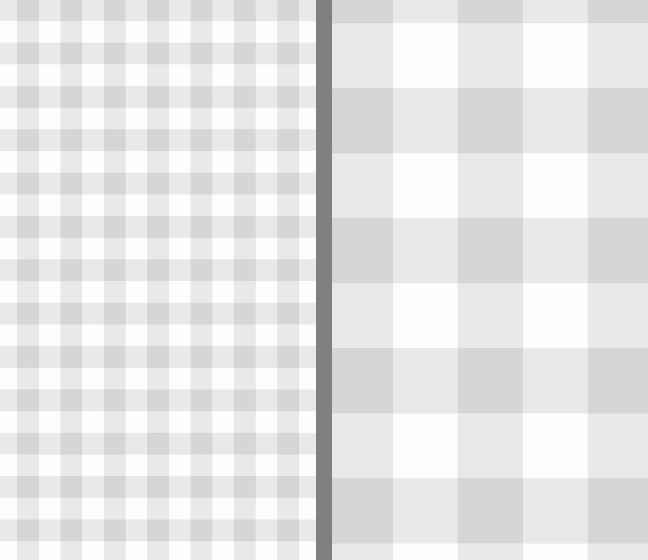
Left, the full canvas; right, a detail of the centre.
Write a Shadertoy shader that draws this pattern.

```glsl
#define PERIOD 0.1372               // one repeat, in canvas widths
#define ORIGIN vec2(0.0544, -0.0023) // first stripe edge from the top left
#define WHITE 0.992
#define STRIPE_SHADE 0.077
#define SEAM_WIDTH 0.009            // in repeats
#define SEAM_SHADE 0.032
#define THREAD_WIDTH 0.007
#define THREAD_SHADE 0.012
#define THREAD_SKIP 0.45

float hash(vec2 p) {
    vec3 q = fract(vec3(p.xyx) * 0.1031);
    q += dot(q, q.yzx + 33.33);
    return fract((q.x + q.y) * q.z);
}

// Antialiased line; a line thinner than a pixel fades instead of widening
float line(float dist, float width, float pixel) {
    float w = max(width, pixel);
    return (1.0 - smoothstep(0.5 * w - 0.5 * pixel, 0.5 * w + 0.5 * pixel, abs(dist))) * width / w;
}

// Faint seam whose strength varies from one square to the next
float seam(float edgeDist, vec2 segment, float pixel) {
    return line(edgeDist, SEAM_WIDTH, pixel) * hash(segment);
}

void mainImage(out vec4 fragColor, in vec2 fragCoord) {
    vec2 fromTop = vec2(fragCoord.x, iResolution.y - fragCoord.y) / iResolution.x;
    vec2 uv = (fromTop - ORIGIN) / PERIOD;
    float pixel = 1.0 / (iResolution.x * PERIOD);

    // Signed distance to the stripe edges, negative inside a stripe
    vec2 edge = abs(fract(uv + 0.25) - 0.5) - 0.25;
    vec2 stripe = 1.0 - smoothstep(-0.5 * pixel, 0.5 * pixel, edge);

    // Overlapping translucent stripes
    float tone = WHITE - STRIPE_SHADE * (stripe.x + stripe.y);

    // Uneven seams along the edges of the squares
    vec2 square = floor(uv * 2.0) + 40.0;
    vec2 nearestEdge = floor(uv * 2.0 + 0.5) + 40.0;
    float seams = max(seam(edge.x, vec2(nearestEdge.x, square.y), pixel),
                      seam(edge.y, vec2(square.x, nearestEdge.y) + 91.0, pixel));
    tone -= SEAM_SHADE * seams;

    // Ghost thread inset in some of the shaded squares
    float inset = mix(0.05, 0.12, hash(square + 17.0));
    float border = min(abs(edge.x), abs(edge.y));
    float strength = smoothstep(THREAD_SKIP, 1.0, hash(square + 53.0));
    float shaded = max(stripe.x, stripe.y);
    tone -= THREAD_SHADE * strength * shaded * line(border - inset, THREAD_WIDTH, pixel);

    fragColor = vec4(vec3(tone), 1.0);
}
```
